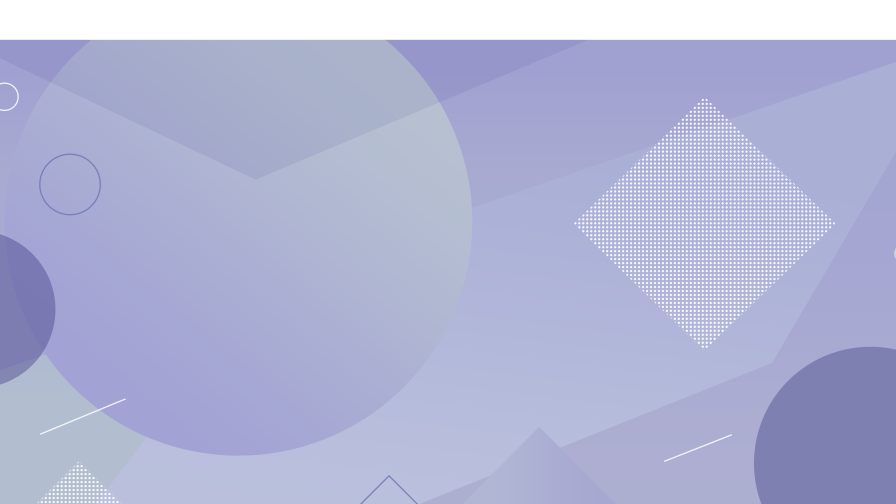
Write a WebGL 2 fragment shader that draws this background.

```glsl
#version 300 es
precision highp float;

uniform vec2 u_resolution;
out vec4 outColor;

#define BAND_BOTTOM 0.921
#define DOT_PITCH 0.0079
#define DOT_RADIUS 0.28
#define STROKE 0.0026
#define DISC_CENTER vec2(0.473, 0.560)
#define DISC_RADIUS 0.464
#define INK vec3(0.43, 0.47, 0.70)
#define DUSK vec3(0.497, 0.500, 0.698)
#define LILAC vec3(0.645, 0.650, 0.825)

// Antialiased coverage of a signed distance
float fill(float d) {
    return clamp(0.5 - d * u_resolution.y, 0.0, 1.0);
}

float stroke(float d) {
    return fill(abs(d) - 0.5 * STROKE);
}

// Positive above a sloped line through a point
float lineSide(vec2 p, vec2 through, float slope) {
    return (p.y - through.y - slope * (p.x - through.x)) / sqrt(1.0 + slope * slope);
}

float circle(vec2 p, vec2 center, float radius) {
    return length(p - center) - radius;
}

float diamond(vec2 p, vec2 center, vec2 halfSize) {
    vec2 q = abs(p - center) / halfSize;
    return (q.x + q.y - 1.0) / length(1.0 / halfSize);
}

float segment(vec2 p, vec2 a, vec2 b) {
    vec2 ab = b - a;
    float t = clamp(dot(p - a, ab) / dot(ab, ab), 0.0, 1.0);
    return length(p - a - ab * t);
}

// Regular dot screen
float dots(vec2 p) {
    vec2 cell = fract(p / DOT_PITCH) - 0.5;
    return fill((length(cell) - DOT_RADIUS) * DOT_PITCH);
}

void main() {
    vec2 p = gl_FragCoord.xy / u_resolution.y;

    // Soft diagonal backdrop
    float rise = smoothstep(-0.1, 0.85, p.y + 0.12 * (p.x - 0.6));
    vec3 color = mix(vec3(0.73, 0.755, 0.865), vec3(0.665, 0.685, 0.84), rise);

    // Left panel
    vec3 panel = mix(vec3(0.70, 0.745, 0.815), vec3(0.67, 0.685, 0.825), smoothstep(0.1, 0.75, p.y));
    color = mix(color, panel, fill(-lineSide(p, vec2(0.19, 0.0), 1.31)));

    // Upper right band and lower right panel
    float band = -lineSide(p, vec2(0.9375, 0.588), 0.344);
    color = mix(color, mix(vec3(0.66, 0.67, 0.82), vec3(0.63, 0.63, 0.82), smoothstep(0.6, 0.9, p.y)), fill(band));
    vec2 corner = vec2(1.532, 0.280);
    float slopes = min(lineSide(p, corner, 1.704), lineSide(p, corner, 0.40));
    vec3 slopeColor = mix(vec3(0.68, 0.685, 0.82), LILAC, smoothstep(0.0, 0.6, p.y));
    color = mix(color, slopeColor, fill(slopes));

    // Peak at the bottom
    float peak = diamond(p, vec2(1.070, -0.347), vec2(0.5));
    vec3 peakColor = mix(vec3(0.69, 0.715, 0.83), vec3(0.655, 0.66, 0.82), smoothstep(0.95, 1.2, p.x));
    color = mix(color, peakColor, fill(peak));

    // Large gradient disc
    float across = dot(p - DISC_CENTER, vec2(0.64, 0.77)) / (2.0 * DISC_RADIUS) + 0.5;
    vec3 discColor = mix(vec3(0.633, 0.633, 0.832), vec3(0.715, 0.755, 0.82), smoothstep(-0.05, 1.0, across));
    color = mix(color, discColor, fill(circle(p, DISC_CENTER, DISC_RADIUS)));

    // V-shaped shade over the disc
    vec2 fold = vec2(0.507, 0.6435);
    float shade = -min(lineSide(p, fold, -0.475), lineSide(p, fold, 0.42));
    color *= mix(vec3(1.0), vec3(0.935, 0.932, 0.968), fill(shade));

    // Dark discs, the left one letting the layers below show
    vec3 leftDisc = DUSK + 0.55 * (color - vec3(0.67, 0.69, 0.825));
    color = mix(color, leftDisc, fill(circle(p, vec2(-0.046, 0.386), 0.156)));
    color = mix(color, DUSK, fill(circle(p, vec2(1.727, 0.081), 0.231)));
    color = mix(color, vec3(0.80, 0.82, 0.88), fill(circle(p, vec2(1.792, 0.497), 0.018)));

    // Dotted diamonds
    float screens = min(diamond(p, vec2(1.398, 0.556), vec2(0.260, 0.252)),
                        diamond(p, vec2(0.157, 0.0), vec2(0.085)));
    color = mix(color, vec3(1.0), 0.9 * fill(screens) * dots(p));

    // Thin outlines
    float inkLines = max(stroke(circle(p, vec2(0.139, 0.634), 0.060)),
                         stroke(diamond(p, vec2(0.772, -0.002), vec2(0.058))));
    color = mix(color, INK, 0.85 * inkLines);
    float whiteLines = stroke(circle(p, vec2(0.009, 0.808), 0.027));
    whiteLines = max(whiteLines, stroke(segment(p, vec2(0.081, 0.139), vec2(0.248, 0.208))));
    whiteLines = max(whiteLines, stroke(segment(p, vec2(1.319, 0.085), vec2(1.451, 0.137))));
    color = mix(color, vec3(1.0), 0.85 * whiteLines);

    // White band on top
    color = mix(color, vec3(1.0), fill(BAND_BOTTOM - p.y));
    outColor = vec4(color, 1.0);
}
```
